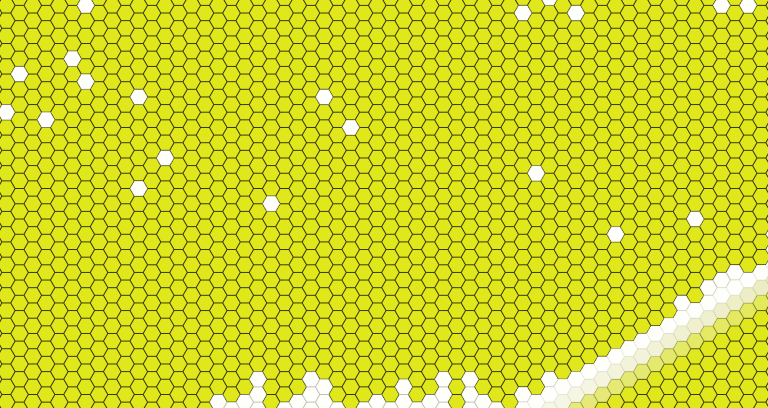
Reproduce this pattern procedurally as a Shadertoy shader.

```glsl
// Yellow honeycomb of flat-topped hexagons with thin dark seams and stray white cells.
// Two interleaved lattices give the nearest cell; hashes scatter the white cells, and
// a sloping front at lower right bleaches cells that fade back to yellow below it.

const vec2 PITCH = vec2(0.03247, 0.0374);   // column and row spacing, canvas height = 1

float hash(vec2 p) {
    vec3 q = fract(p.xyx * 0.1031);
    q += dot(q, q.yzx + 33.33);
    return fract((q.x + q.y) * q.z);
}

float hexNorm(vec2 v) {
    v = abs(v);
    return max(v.y, dot(v, vec2(0.866, 0.5)));
}

// Centre of the nearest cell, in lattice steps
vec2 nearestCell(vec2 g) {
    vec2 period = vec2(2.0, 1.0), shift = vec2(1.0, 0.5);
    vec2 a = round(g / period) * period;
    vec2 b = round((g - shift) / period) * period + shift;
    return hexNorm((g - a) * PITCH) < hexNorm((g - b) * PITCH) ? a : b;
}

// Fill colour of a cell in rgb, strength of its seam in a
vec4 cellStyle(vec2 cell, vec2 centre) {
    vec3 yellow = vec3(0.88, 0.91, 0.11);
    vec3 white = vec3(0.995, 0.995, 0.985);
    vec4 plain = vec4(yellow, 1.0), bleached = vec4(white, 0.3);

    // Ragged height added to each column
    float bump = 0.09 * pow(hash(vec2(cell.x + 40.0, 7.0)), 4.0);
    float front = 0.352 + 0.6 * (centre.x - 1.865);
    float depth = front - centre.y;

    // Bleached slope, fading back to yellow with depth
    if (depth > 0.0) {
        float t = smoothstep(0.025, 0.135, depth);
        vec3 cream = vec3(0.92, 0.92, 0.79);
        vec3 fill = mix(mix(white, cream, min(t * 4.0, 1.0)), yellow, t * t * (2.0 - t));
        return vec4(fill, mix(0.1, 1.0, t * t));
    }
    if (front > 0.0 && depth + bump > 0.0) return bleached;

    // Low bank along the bottom
    bool inBank = centre.x > 0.52 && centre.x < 1.35;
    if (inBank && centre.y < 0.013 + bump) return bleached;

    // Stray cells in the upper part
    bool stray = hash(cell * 2.0 + 91.0) < 0.017;
    return stray && centre.y > 0.42 ? bleached : plain;
}

vec3 honeycomb(vec2 p, float filterWidth) {
    vec2 origin = vec2(0.0154, 0.9868);
    vec2 g = (p - origin) / PITCH;
    vec2 cell = nearestCell(g);
    vec4 style = cellStyle(cell, origin + cell * PITCH);

    // Seam coverage, exact for lines thinner than the filter
    float edge = 0.5 * PITCH.y - hexNorm((g - cell) * PITCH);
    float halfWidth = 0.0012;
    vec2 cover = clamp((vec2(halfWidth, -halfWidth) - edge) / filterWidth + 0.5, 0.0, 1.0);
    return mix(style.rgb, vec3(0.2, 0.2, 0.03), (cover.x - cover.y) * style.a);
}

void mainImage(out vec4 fragColor, in vec2 fragCoord) {
    // 2 x 2 supersampling smooths the borders between differing cells
    vec3 sum = vec3(0.0);
    for (int i = 0; i < 4; i++) {
        vec2 offset = vec2(i % 2, i / 2) * 0.5 - 0.25;
        sum += honeycomb((fragCoord + offset) / iResolution.y, 0.5 / iResolution.y);
    }
    fragColor = vec4(sum / 4.0, 1.0);
}
```
